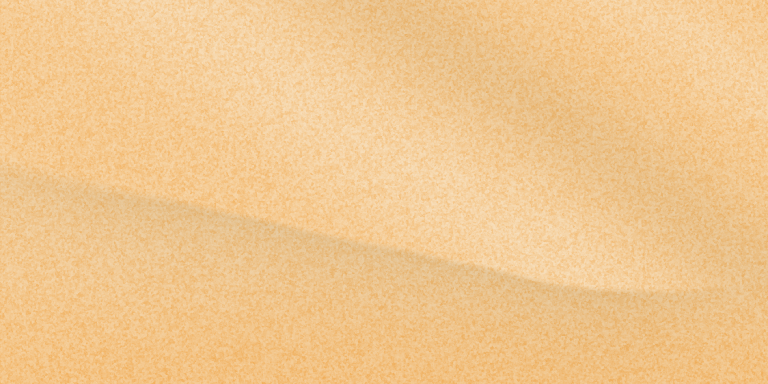
Write a Shadertoy shader that draws this texture.

```glsl
// Fine golden sand with a soft dune ridge and diagonal bands of light.

// Sand colours, from deep grain to bright grain, and the shadow tint
const vec3 ORANGE = vec3(0.948, 0.698, 0.380);
const vec3 CREAM  = vec3(0.968, 0.866, 0.722);
const vec3 SHADOW = vec3(0.930, 0.940, 0.940);

// Grain cells per canvas height, and their contrast
const float COARSE_CELLS = 178.0;
const float FINE_CELLS = 290.0;
const float COARSE_CONTRAST = 0.48;
const float FINE_CONTRAST = 0.30;
const float GRAIN_BLEND = 6.0;
const float GRAIN_SKEW = 0.6;

// Broad tones along the orange to cream ramp
const float SLOPE_TONE = 0.54;
const float FOOT_TONE = 0.39;
const float LEE_TONE = 0.57;
const float LIGHT_GAIN = 0.22;
const float SHADE_DROP = 0.03;

vec3 hash3(vec2 cell) {
    vec3 q = fract(cell.xyx * vec3(0.1031, 0.1030, 0.0973));
    q += dot(q, q.yxz + 33.33);
    return fract((q.xxy + q.yzz) * q.zyx);
}

// Cellular noise: random grain values blended softly at their borders
float grains(vec2 p) {
    vec2 cell = floor(p);
    vec2 local = fract(p);
    float total = 0.0;
    float weights = 0.0;
    for (int y = -1; y <= 1; y++) {
        for (int x = -1; x <= 1; x++) {
            vec2 offset = vec2(x, y);
            vec3 grain = hash3(cell + offset);
            vec2 away = offset + grain.xy - local;
            float weight = exp(-GRAIN_BLEND * dot(away, away));
            total += weight * grain.z;
            weights += weight;
        }
    }
    return total / weights - 0.5;
}

float bell(float x, float centre, float width) {
    float d = (x - centre) / width;
    return exp(-d * d);
}

// Layered sines that keep the broad bands from looking ruled
float drift(vec2 p) {
    return 0.5 * sin(3.1 * p.x + 2.3 * p.y)
         + 0.3 * sin(5.7 * p.y - 4.3 * p.x + 1.7)
         + 0.2 * sin(9.1 * p.x + 6.7 * p.y + 0.6);
}

// Height of the dune crest, falling to the right and then levelling out
float ridgeHeight(float x) {
    float rise = max(x - 1.4, 0.0);
    return 0.575 - 0.215 * x + 0.36 * rise * rise;
}

void mainImage(out vec4 fragColor, in vec2 fragCoord) {
    vec2 p = fragCoord / iResolution.y;

    // Diagonal light and shade on the upper slope
    float across = (p.y - 1.28 + 0.68 * p.x) * 0.83 + 0.025 * drift(p);
    float light = bell(across, 0.0, 0.18) + 0.8 * bell(across, 0.70, 0.10);
    float hollow = bell(across, 0.32, 0.15);
    float slopeTone = SLOPE_TONE + LIGHT_GAIN * light - SHADE_DROP * hollow;

    // Lee side: shadow under the crest, warm sand at the foot
    float height = p.y - ridgeHeight(p.x) + 0.004 * drift(p * 4.0);
    float softness = mix(0.05, 0.016, smoothstep(0.0, 0.6, p.x));
    float lee = 1.0 - smoothstep(-softness, 0.6 * softness, height);
    float crestShade = exp(min(height, 0.0) / 0.15);
    crestShade *= mix(0.75, 1.0, smoothstep(0.0, 0.4, p.x));
    crestShade *= mix(1.0, 0.6, smoothstep(1.5, 2.0, p.x));
    float leeTone = mix(FOOT_TONE, LEE_TONE, smoothstep(0.0, 0.35, p.y));

    float tone = mix(slopeTone, leeTone, lee) + 0.015 * drift(p * 1.7);
    float shade = mix(0.6 * hollow, crestShade, lee);

    // Two sizes of grain, with the dark specks stronger than the bright ones
    float grain = COARSE_CONTRAST * grains(p * COARSE_CELLS)
                + FINE_CONTRAST * grains(p * FINE_CELLS + 37.0);
    tone += grain - GRAIN_SKEW * grain * grain;

    vec3 sand = mix(ORANGE, CREAM, clamp(tone, -0.15, 1.15));
    sand *= mix(vec3(1.0), SHADOW, shade);
    fragColor = vec4(clamp(sand, 0.0, 1.0), 1.0);
}
```
